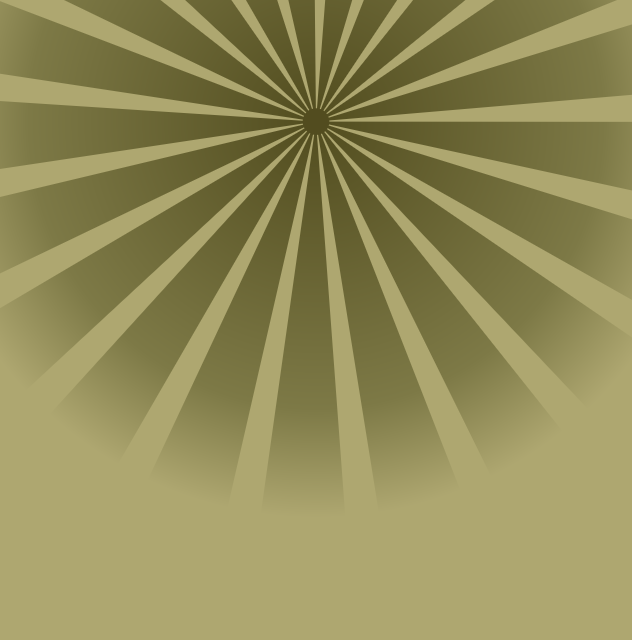
A WebGL 1 fragment shader for this background:

```glsl
precision highp float;
// Olive sunburst: pale rays around a small dark hub, fading radially into a plain ground.

uniform vec2 u_resolution;

#define CENTER vec2(0.5, 0.81)   // fraction of the canvas
#define RAY_COUNT 21.0
#define RAY_TILT 0.0419          // radians, axis of the first ray
#define RAY_HALF_WIDTH 0.0427    // radians
#define HUB_RADIUS 0.0208        // radii in canvas heights
#define KNEE_RADIUS 0.449
#define FADE_RADIUS 0.6185
#define CORE_COLOR vec3(0.32, 0.30, 0.12)
#define KNEE_COLOR vec3(0.49, 0.475, 0.275)
#define GROUND_COLOR vec3(0.682, 0.654, 0.44)

const float TAU = 6.2831853;

// Three-stop radial gradient from the hub to the ground colour
vec3 radialGlow(float radius) {
  vec3 inner = mix(CORE_COLOR, KNEE_COLOR, clamp(radius / KNEE_RADIUS, 0.0, 1.0));
  float fade = clamp((radius - KNEE_RADIUS) / (FADE_RADIUS - KNEE_RADIUS), 0.0, 1.0);
  return mix(inner, GROUND_COLOR, fade);
}

// Signed distance to the nearest wedge-shaped ray, negative inside
float rayDistance(vec2 p) {
  float sector = TAU / RAY_COUNT;
  float angle = atan(p.y, p.x) - RAY_TILT;
  float offAxis = abs(mod(angle + 0.5 * sector, sector) - 0.5 * sector);
  return length(p) * sin(offAxis - RAY_HALF_WIDTH);
}

// Antialiased coverage of a signed distance
float coverage(float distance) {
  return clamp(0.5 - distance * u_resolution.y, 0.0, 1.0);
}

void main() {
  vec2 p = (gl_FragCoord.xy - CENTER * u_resolution) / u_resolution.y;
  float radius = length(p);

  // Rays take the ground colour, so they dissolve where the glow ends
  vec3 color = mix(radialGlow(radius), GROUND_COLOR, coverage(rayDistance(p)));

  // Solid hub over the meeting point of the rays
  color = mix(color, CORE_COLOR, coverage(radius - HUB_RADIUS));

  gl_FragColor = vec4(color, 1.0);
}
```
